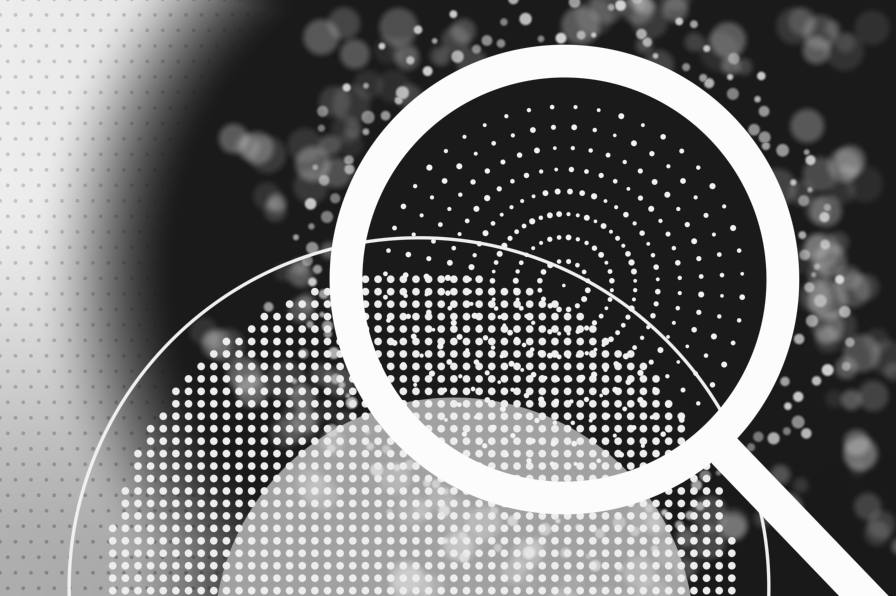
Give the GLSL for this background, as a Shadertoy shader.

```glsl
// Draws a white magnifying glass over halftone domes, dotted rings and soft bokeh.

// Positions and sizes are in canvas heights
const vec2 LENS = vec2(0.947, 0.531);
const float LENS_OUTER = 0.394;
const float LENS_INNER = 0.339;
const vec2 HANDLE_START = vec2(1.217, 0.242);
const vec2 HANDLE_END = vec2(1.557, -0.112);
const float HANDLE_HALF = 0.030;
const vec2 ARC = vec2(0.703, 0.014);
const float ARC_RADIUS = 0.587;
const vec2 HALFTONE = vec2(0.707, 0.016);
const float HALFTONE_RADIUS = 0.527;
const vec2 HALFTONE_CELL = vec2(0.0212, 0.0209);
const vec2 HALFTONE_PHASE = vec2(0.6555, 0.5315);
const vec2 DOME = vec2(0.762, -0.070);
const float DOME_RADIUS = 0.403;
const vec2 SHADOW = vec2(0.850, 0.545);
const float SHADOW_RADIUS = 0.675;
const vec2 RINGS = vec2(0.946, 0.521);
const int RING_COUNT = 8;
const int CLUSTERS = 48;
const int BLOBS_PER_CLUSTER = 4;
const int SPARKS = 150;
const float GOLDEN_ANGLE = 2.39996;
const float TAU = 6.28318;
const float DARK = 0.10;
const float DOME_GRAY = 0.63;
const float WHITE = 0.99;

float hash(float n) {
    return fract(sin(n * 12.9898 + 4.137) * 43758.55);
}

// Soft-edged coverage from a signed distance
float cover(float d, float blur) {
    return 1.0 - smoothstep(-blur, blur, d);
}

float disc(vec2 p, vec2 c, float r, float blur) {
    return cover(length(p - c) - r, blur);
}

vec2 polar(float radius, float angle) {
    return radius * vec2(cos(angle), sin(angle));
}

float segment(vec2 p, vec2 a, vec2 b) {
    vec2 ab = b - a;
    float t = clamp(dot(p - a, ab) / dot(ab, ab), 0.0, 1.0);
    return length(p - a - ab * t);
}

// Pale paper with staggered dots, darkened by a large soft disc
float backdrop(vec2 p, float aa) {
    float paper = mix(0.68, 0.93, smoothstep(0.0, 0.7, p.y)) - 0.10 * p.x;
    vec2 g = p / 0.026;
    g.x += 0.5 * mod(floor(g.y), 2.0);
    float dots = cover((length(fract(g) - 0.5) - 0.12) * 0.026, aa);
    paper -= 0.16 * dots;
    float shade = disc(p, SHADOW, SHADOW_RADIUS, 0.125);
    shade = max(shade, smoothstep(0.2, 0.5, p.x));
    return mix(paper, DARK, shade);
}

// Clustered out-of-focus lights around the lens
float bokeh(vec2 p) {
    float clear = 1.0;
    for (int i = 0; i < CLUSTERS; i++) {
        float k = float(i);
        float spread = hash(k + 3.0);
        vec2 c = LENS + polar(0.43 + 0.27 * spread * spread, k * GOLDEN_ANGLE);
        for (int j = 0; j < BLOBS_PER_CLUSTER; j++) {
            float s = k * 7.0 + float(j) + 50.0;
            vec2 q = c + polar(0.065 * hash(s), TAU * hash(s + 411.0));
            float r = mix(0.012, 0.034, hash(s + 823.0));
            clear *= 1.0 - mix(0.08, 0.32, hash(s + 97.0)) * disc(p, q, r, 0.009);
        }
    }
    return 1.0 - clear;
}

// Small bright lights close to the rim
float sparks(vec2 p, float aa) {
    float light = 0.0;
    for (int i = 0; i < SPARKS; i++) {
        float k = float(i);
        float off = hash(k + 600.0);
        vec2 c = LENS + polar(0.405 + 0.095 * off * off, k * GOLDEN_ANGLE);
        float r = mix(0.004, 0.011, hash(k + 901.0));
        light = max(light, mix(0.45, 0.9, hash(k + 77.0)) * disc(p, c, r, aa + 0.002));
    }
    return light;
}

// Concentric rings of dots seen through the glass
float dottedRings(vec2 p, float aa) {
    vec2 d = p - RINGS;
    float light = disc(d, vec2(0.0), 0.003, aa);
    for (int i = 1; i <= RING_COUNT; i++) {
        float n = float(i);
        float radius = 0.0415 * n - 0.0005 * n * n;
        float stepAngle = TAU / min(16.0 * n, 48.0);
        float id = floor(atan(d.y, d.x) / stepAngle);
        vec2 c = polar(radius, (id + 0.5) * stepAngle);
        float r = mix(0.0030, 0.0052, hash(id + n * 61.0));
        light = max(light, disc(d, c, r, aa));
    }
    return light;
}

void mainImage(out vec4 fragColor, in vec2 fragCoord) {
    vec2 p = fragCoord / iResolution.y;
    float aa = 0.8 / iResolution.y;
    float lensDist = length(p - LENS);
    float glass = cover(lensDist - LENS_INNER, aa);

    // Domes and halftone grid
    float tone = backdrop(p, aa);
    tone = mix(tone, DOME_GRAY, disc(p, DOME, DOME_RADIUS, aa));
    vec2 cell = round((p - HALFTONE_PHASE) / HALFTONE_CELL) * HALFTONE_CELL + HALFTONE_PHASE;
    float inside = step(length(cell - HALFTONE), HALFTONE_RADIUS);
    tone = mix(tone, 0.93, inside * disc(p, cell, 0.0064, aa));

    // Lights and thin arc
    tone = mix(tone, 0.92, bokeh(p) * mix(1.0, 0.4, glass));
    tone = mix(tone, 0.90, sparks(p, aa) * (1.0 - glass));
    tone = mix(tone, 0.95, glass * dottedRings(p, aa));
    tone = mix(tone, 0.94, cover(abs(length(p - ARC) - ARC_RADIUS) - 0.0028, aa));

    // Magnifier
    float rim = max(lensDist - LENS_OUTER, LENS_INNER - lensDist);
    float handle = segment(p, HANDLE_START, HANDLE_END) - HANDLE_HALF;
    tone = mix(tone, WHITE, cover(min(rim, handle), aa));
    fragColor = vec4(vec3(tone), 1.0);
}
```
